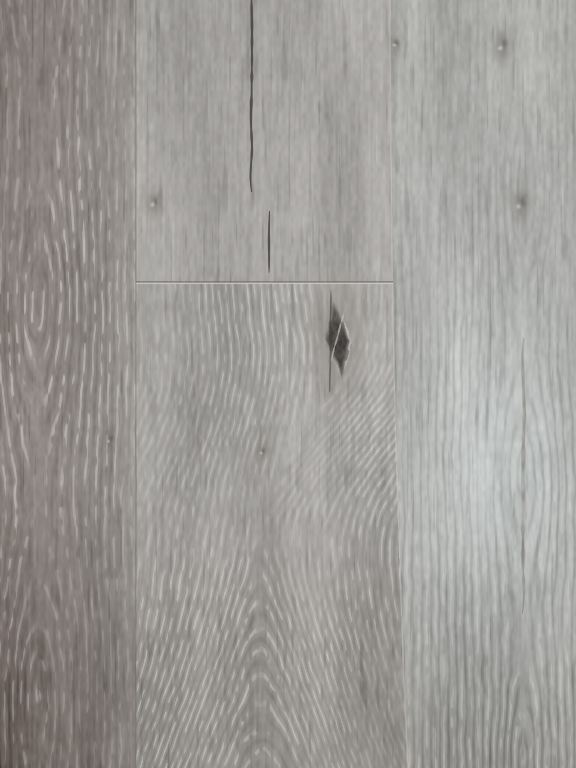
Write a WebGL 2 fragment shader that draws this texture.

```glsl
#version 300 es
precision highp float;
uniform vec2 u_resolution;
out vec4 outColor;

// Lengths are fractions of the canvas height
const float LEFT_SEAM = 0.177;
const float RIGHT_SEAM = 0.508;
const float SEAM_BEND = 0.023;
const float BUTT_SEAM = 0.631;
const float SEAM_WIDTH = 0.0007;
const float RING_SPACING = 0.0108;
const float FIBRES = 310.0;
const vec3 TAUPE = vec3(0.51, 0.475, 0.457);
const vec3 WARM_GREY = vec3(0.60, 0.585, 0.57);
const vec3 PALE_GREY = vec3(0.655, 0.646, 0.633);
const vec3 COOL_GREY = vec3(0.66, 0.66, 0.65);
const vec3 LIMED = vec3(0.81, 0.815, 0.805);
const vec3 CHARCOAL = vec3(0.24, 0.23, 0.22);
const vec3 UMBER = vec3(0.42, 0.39, 0.365);
const vec3 SHEEN = vec3(0.12, 0.135, 0.137);
const vec2 BIG_KNOT = vec2(0.44, 0.557);
const vec2 BIG_KNOT_SIZE = vec2(0.019, 0.042);
// x, y, radius
const vec3 KNOTS[6] = vec3[](
    vec3(0.654, 0.94, 0.012), vec3(0.143, 0.427, 0.007), vec3(0.2, 0.735, 0.01),
    vec3(0.514, 0.942, 0.009), vec3(0.677, 0.733, 0.012), vec3(0.341, 0.411, 0.007));

float hash(vec2 p) {
    vec3 q = fract(p.xyx * vec3(0.1031, 0.103, 0.0973));
    q += dot(q, q.yzx + 33.33);
    return fract((q.x + q.y) * q.z);
}
float noise(vec2 p) {
    vec2 i = floor(p), f = fract(p);
    f = f * f * (3.0 - 2.0 * f);
    return mix(mix(hash(i), hash(i + vec2(1, 0)), f.x),
               mix(hash(i + vec2(0, 1)), hash(i + vec2(1, 1)), f.x), f.y);
}
float fbm(vec2 p) {
    float sum = 0.0;
    for (float amp = 0.53; amp > 0.05; amp *= 0.5, p = p * 2.03 + 17.1) sum += amp * noise(p);
    return sum;
}
float bump(vec2 d, vec2 size) {
    d /= size;
    return exp(-dot(d, d));
}
// Wavering vertical split that tapers towards both ends
float crack(vec2 p, float x, float low, float high, float width) {
    float t = clamp((p.y - low) / (high - low), 0.0, 1.0);
    float w = width * sqrt(4.0 * t * (1.0 - t)) * (0.2 + noise(vec2(x, p.y) * 90.0));
    float d = abs(p.x - x - 0.004 * (noise(vec2(x * 50.0, p.y * 26.0)) - 0.5));
    return step(low, p.y) * step(p.y, high) * (1.0 - smoothstep(w * 0.4, w + 0.7 / u_resolution.y, d));
}
// Growth-ring distance: nested ovals repeated along the heart line
float ovals(vec2 d, float period, float swell) {
    return length(vec2(d.x, swell * sin(3.14159 * d.y / period)));
}
// Growth-ring distance: arches below a saddle, cups around the knot above it
float saddle(vec2 p) {
    float x = p.x - 0.335 - 0.1 * smoothstep(0.28, 0.56, p.y);
    float dy = p.y - 0.31;
    float y = dy < 0.0 ? 0.34 * dy : 0.085 * tanh(4.0 * dy);
    return (x * x - y * y) / (length(vec2(x, y)) + 0.012);
}
float seam(float d) {
    return 1.0 - smoothstep(SEAM_WIDTH * 0.5, SEAM_WIDTH + 0.8 / u_resolution.y, abs(d));
}

void main() {
    vec2 p = gl_FragCoord.xy / u_resolution.y;
    float rightSeam = RIGHT_SEAM + SEAM_BEND * (1.0 - p.y) * (1.0 - p.y);
    bool left = p.x < LEFT_SEAM, right = p.x > rightSeam;
    bool top = !left && !right && p.y > BUTT_SEAM;
    float lower = left || right || top ? 0.0 : 1.0;
    vec2 q = p + (left ? 0.0 : right ? 3.0 : top ? 1.0 : 2.0) * vec2(7.3, 3.7);

    // Plank colours, broad stains and shading
    vec3 col = left ? mix(TAUPE, WARM_GREY, p.x / LEFT_SEAM) : right ? COOL_GREY : PALE_GREY;
    col += 0.17 * (fbm(q * vec2(16.0, 2.5)) - 0.5);
    col -= vec3(0.06, 0.065, 0.068) * (1.0 - smoothstep(0.0, 0.42, p.y));
    col += (right ? 1.0 : 0.15) * SHEEN * bump(p - vec2(0.66, 0.38), vec2(0.14, 0.26));

    // Rings and fibres
    vec2 k = (p - BIG_KNOT) / BIG_KNOT_SIZE;
    float ring = left ? ovals(p - vec2(0.05, 0.1), 0.5, 0.036)
        : right ? ovals(p - vec2(0.68, 0.38), 0.37, 0.026) : top ? p.x : saddle(p);
    ring += 0.022 * (fbm(q * vec2(8.0, 3.0)) - 0.5) + 0.0025 * noise(q * vec2(70.0, 45.0));
    float slope = length(vec2(dFdx(ring), dFdy(ring))) * u_resolution.y;
    float wave = abs(fract(ring / RING_SPACING) * 2.0 - 1.0);
    float fibre = noise(q * vec2(FIBRES, 22.0));
    float pores = noise(q * vec2(FIBRES * 0.7, 75.0));
    float rings = (top ? 0.15 : 0.9) * (0.45 + 0.7 * smoothstep(0.3, 0.7, fbm(q * vec2(9.0, 4.0) + 5.0)));
    rings *= smoothstep(0.1, 0.6, slope) * (1.0 - 0.7 * lower * bump(k, vec2(1.6, 1.8)));
    if (right) rings *= 1.0 - 0.6 * smoothstep(0.45, 0.75, p.y);
    col -= (right ? 0.08 : 0.045) * rings * (1.0 - smoothstep(0.1, 0.5, wave));
    col = mix(col, LIMED, (right ? 0.33 : 0.46) * rings * smoothstep(0.64, 0.9, wave) * smoothstep(0.3, 0.6, pores));
    col += 0.055 * (fibre - 0.5) + 0.035 * (pores - 0.5) + 0.035 * (noise(q * vec2(FIBRES, 140.0)) - 0.5);
    col -= 0.05 * smoothstep(0.72, 0.92, noise(q * vec2(260.0, 18.0) + 40.0));

    // Small knots with soft halos
    for (int i = 0; i < 6; i++) {
        vec2 d = p - KNOTS[i].xy + 0.004 * (noise(p * 130.0) - 0.5);
        float r = KNOTS[i].z;
        col = mix(col, UMBER, 0.42 * bump(d, r * vec2(1.0, 1.7)));
        col = mix(col, CHARCOAL, 0.3 * bump(d - 0.3 * r, r * vec2(0.35, 0.45)));
        col = mix(col, LIMED, 0.7 * bump(d + 0.2 * r, vec2(0.25 * r)));
    }

    // Large knot: shaded rim, mottled core and pale fissures
    float rough = fbm(p * vec2(130.0, 80.0));
    float core = abs(k.x + 0.25 * k.y) + 0.75 * abs(k.y) + 0.4 * (rough - 0.5);
    col = mix(col, UMBER, lower * 0.4 * bump(k - vec2(-0.1, 0.2), vec2(1.4, 1.5)));
    col = mix(col, CHARCOAL, lower * (1.0 - smoothstep(0.6, 0.98, core)) * (0.35 + 0.9 * rough));
    float outline = abs(core - 0.92) + 0.2 * smoothstep(0.3, -0.2, k.x - 0.4 * k.y);
    float fissure = min(abs(k.x - 0.6 * k.y + 0.1), outline) + 0.25 * abs(rough - 0.5);
    col = mix(col, LIMED, lower * 0.6 * smoothstep(0.12, 0.03, fissure) * smoothstep(1.2, 0.7, length(k)));

    // Splits, then board joints
    float splits = max(crack(p, 0.328, 0.75, 1.06, 0.0025), crack(p, 0.35, 0.645, 0.725, 0.0016));
    splits = max(splits, 0.7 * crack(p, 0.43, 0.49, 0.622, 0.0018));
    col = mix(col, CHARCOAL, 0.8 * splits);
    col = mix(col, UMBER, 0.4 * crack(p, 0.682, 0.2, 0.56, 0.0035) * (0.4 + pores));
    float between = left || right ? 0.0 : 1.0;
    col = mix(col, UMBER, 0.3 * seam(p.x - LEFT_SEAM));
    col = mix(col, LIMED, 0.35 * seam(p.x - rightSeam));
    col = mix(col, LIMED, 0.7 * between * seam(p.y - BUTT_SEAM));
    col = mix(col, UMBER, 0.55 * between * seam(p.y - BUTT_SEAM - 3.0 * SEAM_WIDTH));
    outColor = vec4(clamp(col, 0.0, 1.0), 1.0);
}
```
